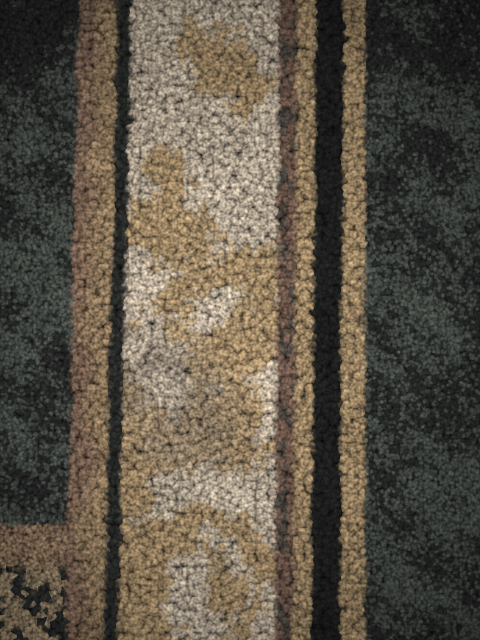
This texture is drawn by a Shadertoy shader. Its source:

```glsl
// A worn tufted carpet: green fields beside a mottled cream and gold band,
// framed by narrow stripes. Cellular tufts carry the colour, and gradient
// noise with soft ellipses shapes the pattern under a vignette.

vec2 hash2(vec2 p) {
    vec3 h = fract(vec3(p.xyx) * vec3(0.1031, 0.103, 0.0973));
    h += dot(h, h.yzx + 33.33);
    return fract((h.xx + h.yz) * h.zy);
}

float gradDot(vec2 cell, vec2 f, vec2 corner) {
    float a = 6.2832 * hash2(cell + corner).x;
    return dot(vec2(cos(a), sin(a)), f - corner);
}

float noise(vec2 p) {
    vec2 i = floor(p), f = p - i, u = f * f * f * (f * (f * 6.0 - 15.0) + 10.0);
    return mix(mix(gradDot(i, f, vec2(0)), gradDot(i, f, vec2(1, 0)), u.x),
               mix(gradDot(i, f, vec2(0, 1)), gradDot(i, f, vec2(1)), u.x), u.y);
}

// Nearest tuft: centre (xy), distance in cells (z), random value (w)
vec4 tuft(vec2 p, float scale) {
    p = p * scale + 40.0;
    vec4 best = vec4(0, 0, 9, 0);
    for (int k = 0; k < 9; k++) {
        vec2 cell = floor(p) + vec2(k % 3, k / 3) - 1.0, h = hash2(cell);
        vec2 c = cell + h;
        float d = length(p - c);
        if (d < best.z) best = vec4((c - 40.0) / scale, d, fract(h.x * 7.3 + h.y * 3.1));
    }
    return best;
}

// Rough signed distance to a turned ellipse, positive inside
float blob(vec2 p, vec2 centre, vec2 radius, float angle) {
    float c = cos(angle), s = sin(angle);
    p = mat2(c, -s, s, c) * (p - centre);
    return (1.0 - length(p / radius)) * min(radius.x, radius.y);
}

// Gold motif on the cream band, positive where gold
float goldMotif(vec2 p) {
    float g = blob(p, vec2(0.35, 0.895), vec2(0.085, 0.048), -0.65);
    g = max(g, blob(p, vec2(0.262, 0.72), vec2(0.03, 0.055), 0.1));
    g = max(g, blob(p, vec2(0.262, 0.64), vec2(0.085, 0.052), -0.5));
    g = max(g, blob(p, vec2(0.38, 0.565), vec2(0.07, 0.04), 0.25));
    g = max(g, blob(p, vec2(0.345, 0.495), vec2(0.1, 0.105), 0.0));
    g = max(g, blob(p, vec2(0.3, 0.315), vec2(0.14, 0.075), 0.2));
    g = max(g, blob(p, vec2(0.2, 0.26), vec2(0.028, 0.2), 0.0));
    g = max(g, blob(p, vec2(0.25, 0.09), vec2(0.19, 0.14), 0.0));
    // Cream openings
    g = min(g, -blob(p, vec2(0.33, 0.517), vec2(0.05, 0.034), 0.6));
    g = min(g, -blob(p, vec2(0.245, 0.43), vec2(0.042, 0.09), 0.5));
    g = min(g, -blob(p, vec2(0.425, 0.35), vec2(0.022, 0.06), -0.3));
    g = min(g, -blob(p, vec2(0.28, 0.232), vec2(0.065, 0.025), 0.55));
    g = min(g, -blob(p, vec2(0.37, 0.23), vec2(0.085, 0.032), -0.15));
    g = min(g, -blob(p, vec2(0.325, 0.075), vec2(0.06, 0.09), -0.3));
    g = min(g, -blob(p, vec2(0.42, 0.03), vec2(0.025, 0.04), 0.0));
    return max(g, blob(p, vec2(0.35, 0.085), vec2(0.022, 0.055), 0.3));
}

float edge(float d, float soft) { return smoothstep(-soft, soft, d); }

vec3 carpet(vec2 p) {
    vec4 loop = tuft(p, 105.0), pile = tuft(p, 165.0);
    vec2 q = mix(p, loop.xy, 0.5) + 0.005 * vec2(noise(p * 14.0), noise(p * 14.0 + 30.0));
    q += 0.004 * vec2(noise(p * 120.0), noise(p * 120.0 + 9.0));
    float left = q.x + 0.021 * (1.0 - q.y), right = q.x + 0.008 * (1.0 - q.y);
    vec3 gold = vec3(0.57, 0.485, 0.365), cream = vec3(0.66, 0.61, 0.54);
    vec3 rose = vec3(0.39, 0.31, 0.265), black = vec3(0.11, 0.115, 0.11);

    // Green field with diagonal dark patches broken into speckles
    vec2 diag = vec2(p.x + p.y, (p.y - p.x) * 0.55);
    float patchy = 0.8 * noise(diag * 9.0 + 5.0) + 0.6 * noise(diag * 24.0) - 0.12;
    patchy += 0.5 * smoothstep(0.78, 1.05, p.y) + 0.5 * noise(p * 75.0);
    patchy += 8.0 * max(blob(p, vec2(0.62, 0.63), vec2(0.06, 0.025), 0.5), 0.0);
    float dark = edge(patchy + 0.9 * (pile.w - 0.5), 0.22);
    vec3 green = mix(vec3(0.275, 0.295, 0.275), vec3(0.135, 0.14, 0.135), dark);

    // Lower left corner: mottled inset under a brown bar
    float mottled = noise(q * 24.0 + 8.0) + 0.5 * (loop.w - 0.5);
    vec3 inset = mix(black * 1.4, mix(gold, cream, 0.3) * 0.9, edge(mottled + 0.02, 0.12));
    vec3 bar = mix(rose * 1.1, gold, 0.25 + 0.3 * edge(mottled, 0.2));
    vec3 col = mix(green, inset, edge(0.118 - q.y, 0.004));
    col = mix(col, bar, edge(0.032 - abs(q.y - 0.148), 0.005));

    // Left border stripe and its dark line
    float blush = edge(0.15 - left + 0.05 * noise(vec2(7.0, q.y * 9.0)), 0.02);
    vec3 stripe = mix(gold * 0.95, rose * 1.1, 0.15 + 0.7 * blush);
    col = mix(col, stripe, edge(left - 0.123, 0.004));
    col = mix(col, black * 1.35, edge(left - 0.184, 0.004));

    // Cream band, gold motif and grey wear
    float motif = goldMotif(q + 0.024 * vec2(noise(q * 17.0), noise(q * 17.0 + 60.0)));
    motif += 0.02 * noise(q * 32.0) + 0.014 * noise(q * 70.0) + 0.014 * (loop.w - 0.5);
    vec3 band = mix(cream, gold, edge(motif, 0.007));
    float wear = edge(blob(p, vec2(0.27, 0.37), vec2(0.09, 0.12), 0.6), 0.04);
    band = mix(band, vec3(0.44, 0.4, 0.355), wear * (0.45 + 0.6 * noise(p * 22.0)));
    col = mix(col, band, edge(left - 0.205, 0.004));

    // Right border stripes
    vec3 seam = mix(rose, black * 1.9, edge(noise(q * vec2(60, 30)) - 0.15, 0.2) * 0.7);
    col = mix(col, seam, edge(right - 0.437, 0.005));
    col = mix(col, gold, edge(right - 0.465, 0.005));
    col = mix(col, black, edge(right - 0.494, 0.004));
    col = mix(col, gold, edge(right - 0.538, 0.004));
    col = mix(col, green, edge(q.x - 0.571, 0.004));

    // Rounded tufts lit from above, with fine fibres; cream lies flatter
    float field = max(edge(0.123 - left, 0.003), edge(q.x - 0.571, 0.003));
    float relief = 1.2 - 0.95 * loop.z * loop.z + 27.0 * dot(p - loop.xy, vec2(-0.3, 0.8));
    float fine = 1.17 - 0.8 * pile.z * pile.z + 0.3 * (pile.w - 0.5);
    relief = mix(relief * (0.87 + 0.26 * loop.w), fine, mix(0.3, 0.85, field));
    relief += 0.45 * noise(p * 230.0) + 0.25 * noise(p * 110.0) + 0.12 * noise(p * 11.0);
    vec2 away = p - vec2(0.35, 0.48);
    return col * relief * (1.07 - 1.5 * away.x * away.x - 1.1 * away.y * away.y);
}

void mainImage(out vec4 fragColor, in vec2 fragCoord) {
    vec3 sum = vec3(0);
    for (int k = 0; k < 4; k++) {
        vec2 offset = vec2(k % 2, k / 2) * 0.5 - 0.25;
        sum += carpet((fragCoord + offset) / iResolution.y);
    }
    fragColor = vec4(clamp(sum * 0.25, 0.0, 1.0), 1.0);
}
```
